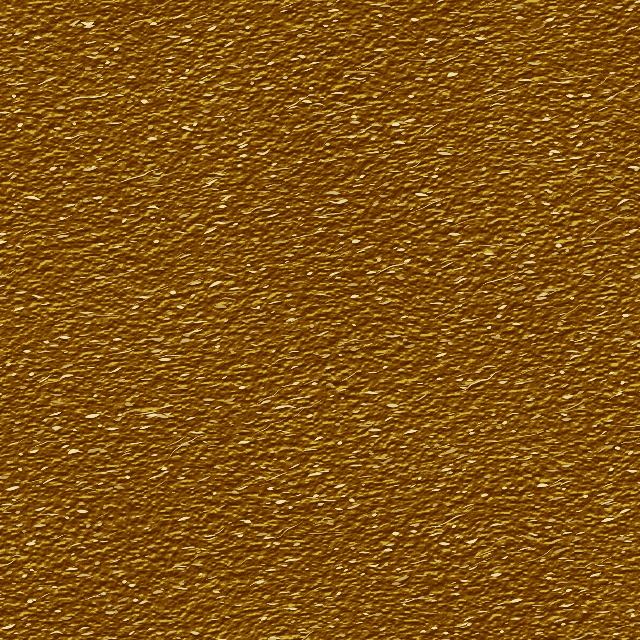
A WebGL 2 fragment shader for this texture:

```glsl
#version 300 es
precision highp float;
// Rough golden-brown hide: stretched noise is lit from above as a fine relief,
// then short pale flecks and longer slanted wisps are scattered over it on
// jittered grids, each with a dark shadow below.

#define SLOPE 0.1                      // overall rise of the grain to the right
#define FINE_GRAIN vec2(150.0, 285.0)  // grains per canvas side
#define COARSE_GRAIN vec2(80.0, 165.0)
#define SPECKLE vec2(270.0, 400.0)
#define RELIEF 4.1                     // contrast of the lit grain
#define FLECK_GRID vec2(40.0, 80.0)
#define FLECK_SHARE 0.54               // share of grid cells holding a fleck
#define WISP_GRID vec2(14.0, 22.0)
#define WISP_SHARE 0.6
#define SOFTNESS 0.0008                // edge blur in canvas units

uniform vec2 u_resolution;
out vec4 fragColor;

const vec3 DEEP = vec3(0.37, 0.17, 0.0);
const vec3 BROWN = vec3(0.47, 0.27, 0.01);
const vec3 AMBER = vec3(0.59, 0.41, 0.06);
const vec3 GOLD = vec3(0.82, 0.69, 0.22);
const vec3 TAN = vec3(0.72, 0.58, 0.25);
const vec3 PALE = vec3(0.93, 0.88, 0.66);

// Integer hash: three random values in 0..1 for a cell and a seed
vec3 hash3(vec2 cell, int seed) {
    uvec3 v = uvec3(ivec3(ivec2(cell), seed)) * 1664525u + 1013904223u;
    v.x += v.y * v.z; v.y += v.z * v.x; v.z += v.x * v.y;
    v ^= v >> 16u;
    v.x += v.y * v.z; v.y += v.z * v.x; v.z += v.x * v.y;
    return vec3(v >> 8u) / 16777216.0;
}

float noise(vec2 p, int seed) {
    vec2 i = floor(p), f = fract(p);
    f = f * f * (3.0 - 2.0 * f);
    float low = mix(hash3(i, seed).x, hash3(i + vec2(1, 0), seed).x, f.x);
    float high = mix(hash3(i + vec2(0, 1), seed).x, hash3(i + vec2(1, 1), seed).x, f.x);
    return mix(low, high, f.y);
}

// Light on the noise surface: positive on slopes that face up
float litGrain(vec2 p, int seed) {
    return noise(p, seed) - noise(p + vec2(-0.15, 0.8), seed);
}

float band(float offset, float radius, float edge) {
    return 1.0 - smoothstep(radius - edge, radius + edge, abs(offset));
}

// Scattered bent lens-shaped strokes; x = highlight, y = shadow below it.
// Ranges hold the least and greatest half length, radius and angle.
vec2 strokes(vec2 p, vec2 grid, float share, vec2 lengths, vec2 radii, vec2 angles, int seed) {
    float edge = max(SOFTNESS, 0.45 / u_resolution.y);
    vec2 result = vec2(0.0);
    vec2 home = floor(p * grid);
    for (int y = -1; y <= 1; y++) {
        for (int x = -1; x <= 1; x++) {
            vec2 cell = home + vec2(x, y);
            vec3 place = hash3(cell, seed);
            if (place.z > share) continue;
            vec3 shape = hash3(cell, seed + 1);
            vec3 look = hash3(cell, seed + 2);
            float angle = mix(angles.x, angles.y, shape.z);
            float halfLength = mix(lengths.x, lengths.y, shape.x * shape.x);
            float radius = mix(radii.x, radii.y, shape.y * shape.y);
            vec2 d = p - (cell + place.xy) / grid;
            d = vec2(d.x * cos(angle) + d.y * sin(angle), d.y * cos(angle) - d.x * sin(angle));
            float along = d.x / halfLength;
            d.y += (look.x - 0.4) * 0.3 * halfLength * along * along;
            radius *= max(1.0 - along * along, 0.0);
            float strength = mix(0.5, 1.0, look.y) * (1.0 - smoothstep(0.75, 1.05, abs(along)));
            float drop = radius + 1.7 * edge;
            result = max(result, strength * vec2(band(d.y, radius, edge),
                                                 band(d.y + drop, radius, edge)));
        }
    }
    return result;
}

void main() {
    vec2 p = gl_FragCoord.xy / u_resolution.y;

    // Gently wandering grain direction
    vec2 flow = p;
    flow.y -= SLOPE * p.x + 0.02 * noise(p * 4.0, 1) + 0.006 * noise(p * 18.0, 2);

    // Three sizes of lit grain and a faint broad tone
    float tone = 0.8 * litGrain(flow * FINE_GRAIN, 3) + 0.42 * litGrain(flow * COARSE_GRAIN, 4);
    tone += 0.45 * litGrain(flow * SPECKLE, 9);
    tone = tone * RELIEF + 0.25 * (noise(p * 6.0, 5) - 0.5);

    // Flecks and wisps with ragged outlines
    vec2 ragged = p + 0.004 * (vec2(noise(p * 80.0, 6), noise(p * 80.0, 7)) - 0.5);
    vec2 fleck = strokes(ragged, FLECK_GRID, FLECK_SHARE, vec2(0.004, 0.013),
                         vec2(0.0009, 0.0027), vec2(-0.1, 0.4), 10);
    vec2 wisp = strokes(ragged, WISP_GRID, WISP_SHARE, vec2(0.014, 0.045),
                        vec2(0.0006, 0.0011), vec2(0.0, 0.6), 20);
    wisp *= 0.4 + 0.6 * smoothstep(0.2, 0.5, noise(flow * vec2(70.0, 110.0), 8));
    vec2 marks = max(fleck, wisp);
    tone -= 1.2 * marks.y * (1.0 - marks.x);

    // Tone to colour
    vec3 color = mix(DEEP, BROWN, smoothstep(-0.95, -0.15, tone));
    color = mix(color, AMBER, smoothstep(0.25, 0.7, tone));
    color = mix(color, GOLD, smoothstep(1.05, 1.7, tone));
    color *= 1.0 - 0.25 * smoothstep(1.1, 2.4, -tone);
    color = mix(color, TAN, smoothstep(0.05, 0.45, marks.x));
    color = mix(color, PALE, smoothstep(0.4, 0.9, marks.x));
    fragColor = vec4(color, 1.0);
}
```
